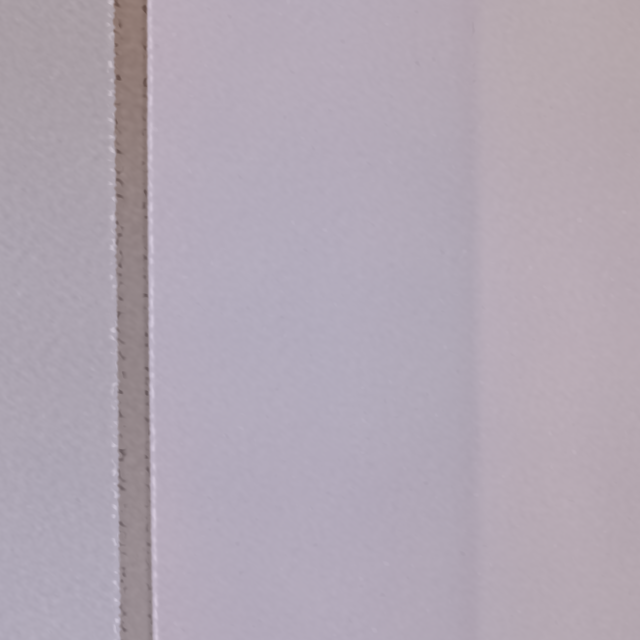
Write a three.js fragment shader that draws this texture.

```glsl
// Pale lilac wall boards: a dark, slightly leaning groove on the left and
// a faint crease on the right. Vertical colour ramps tint each board, and
// gradient noise adds cloudy tone, slanted grain and ragged groove edges.
varying vec2 vUv;

vec2 hashGradient(vec2 cell) {
  vec2 h = vec2(dot(cell, vec2(127.1, 311.7)), dot(cell, vec2(269.5, 183.3)));
  return 2.0 * fract(sin(h) * 43758.5) - 1.0;
}

float gradientNoise(vec2 p) {
  vec2 i = floor(p);
  vec2 f = p - i;
  vec2 u = f * f * f * (f * (f * 6.0 - 15.0) + 10.0);
  float a = dot(hashGradient(i), f);
  float b = dot(hashGradient(i + vec2(1.0, 0.0)), f - vec2(1.0, 0.0));
  float c = dot(hashGradient(i + vec2(0.0, 1.0)), f - vec2(0.0, 1.0));
  float d = dot(hashGradient(i + 1.0), f - 1.0);
  return mix(mix(a, b, u.x), mix(c, d, u.x), u.y);
}

float fbm(vec2 p) {
  float sum = 0.0;
  float amplitude = 0.5;
  for (int octave = 0; octave < 4; octave++) {
    sum += amplitude * gradientNoise(p);
    p = p * 2.03 + 17.3;
    amplitude *= 0.5;
  }
  return sum;
}

// Three-stop ramp from low (t = 0) through middle to high (t = 1)
vec3 ramp(vec3 low, vec3 middle, vec3 high, float t) {
  return mix(mix(low, middle, smoothstep(0.0, 0.5, t)), high, smoothstep(0.5, 1.0, t));
}

float ridge(float offset, float width) {
  return exp(-offset * offset / (width * width));
}

float edgeStep(float offset, float softness) {
  return smoothstep(-softness, softness, offset);
}

// Short strokes slanting down to the right
float slantedGrain(vec2 p, float scale) {
  vec2 q = vec2(p.x * 0.8 - p.y * 0.6, p.x * 0.6 + p.y * 0.8);
  return gradientNoise(q * vec2(0.65, 1.0) * scale);
}

vec3 boardColour(vec2 p, float grooveX, float creaseX) {
  vec3 leftBoard = ramp(vec3(0.69, 0.665, 0.725), vec3(0.672, 0.643, 0.69),
                        vec3(0.66, 0.62, 0.645), p.y);
  vec3 middleBoard = ramp(vec3(0.70, 0.665, 0.73), vec3(0.70, 0.673, 0.738),
                          vec3(0.712, 0.67, 0.722), p.y);
  vec3 rightBoard = ramp(vec3(0.708, 0.662, 0.70), vec3(0.724, 0.674, 0.713),
                         vec3(0.715, 0.662, 0.682), p.y);

  // Broad shading across the boards
  middleBoard -= vec3(0.010, 0.014, 0.024) * smoothstep(0.5, 0.75, p.x);
  middleBoard += vec3(0.012, 0.004, 0.002) * ridge(p.x - 0.245, 0.07);
  middleBoard -= vec3(0.008, 0.012, 0.014) * ridge(p.x - creaseX + 0.01, 0.025);
  rightBoard += vec3(0.0, 0.003, 0.012) * ridge(p.x - creaseX, 0.06);
  rightBoard -= vec3(0.010, 0.012, 0.016) * smoothstep(0.88, 1.0, p.x);

  vec3 colour = mix(leftBoard, middleBoard, step(grooveX, p.x));
  return mix(colour, rightBoard, edgeStep(p.x - creaseX, 0.015));
}

void main() {
  vec2 p = vUv;
  float lean = 1.0 - p.y;
  float fray = gradientNoise(vec2(3.7, p.y * 110.0));
  float fineFray = slantedGrain(p, 160.0);

  // Groove edges and crease position
  float grooveLeft = 0.178 + 0.010 * lean + 0.0025 * fray + 0.0030 * fineFray;
  float grooveRight = 0.230 + 0.009 * lean * lean + 0.0008 * fray + 0.0010 * fineFray;
  float creaseX = 0.747 + 0.002 * lean;
  float fromLeft = p.x - grooveLeft;
  float fromRight = p.x - grooveRight;
  vec3 colour = boardColour(p, 0.5 * (grooveLeft + grooveRight), creaseX);

  // Raised, broken highlights beside the groove
  float leftGlint = smoothstep(0.0, 0.35, slantedGrain(p + 7.0, 115.0));
  float rightGlint = smoothstep(-0.25, 0.3, slantedGrain(p + 9.0, 95.0));
  colour += (0.015 + 0.10 * leftGlint) * ridge(fromLeft + 0.006, 0.0045);
  colour += (0.03 + 0.08 * rightGlint) * ridge(fromRight - 0.0055, 0.0034);

  // Groove floor, warmer towards the top, with broken dark rims
  vec3 grooveColour = ramp(vec3(0.60, 0.555, 0.575), vec3(0.575, 0.525, 0.535),
                           vec3(0.565, 0.48, 0.455), p.y);
  float specks = smoothstep(0.0, 0.4, slantedGrain(p + 3.0, 110.0));
  grooveColour -= (0.015 + 0.16 * specks) * ridge(fromLeft - 0.005, 0.006);
  grooveColour -= (0.05 + 0.13 * specks) * ridge(fromRight + 0.004, 0.0042);
  grooveColour += 0.05 * gradientNoise(p * vec2(60.0, 75.0)) * p.y;
  float groove = edgeStep(fromLeft, 0.0026) * (1.0 - edgeStep(fromRight, 0.0024));
  colour = mix(colour, grooveColour, groove);

  // Cloudy tone, patchy slanted grain and sparse pits
  float tone = fbm(p * 6.0 + 4.0);
  colour += vec3(0.018, 0.018, 0.012) * tone;
  colour.r -= 0.010 * fbm(p * vec2(5.0, 4.0) + 31.0);
  float grain = slantedGrain(p, 105.0) + 0.5 * slantedGrain(p + 5.0, 190.0);
  float patchiness = 1.0 + 0.8 * gradientNoise(p * 22.0 + 40.0);
  float roughness = mix(0.030, 0.015, smoothstep(0.15, 0.35, p.x));
  colour += roughness * patchiness * grain;
  colour -= 0.020 * smoothstep(0.35, 0.65, slantedGrain(p + 2.0, 95.0));
  colour += 0.020 * smoothstep(0.35, 0.65, slantedGrain(p + 6.0, 95.0));

  // Small chips along the upper crease
  float chips = smoothstep(0.2, 0.5, gradientNoise(p * vec2(90.0, 75.0) + 12.0));
  colour -= 0.035 * chips * ridge(p.x - creaseX + 0.006, 0.005) * smoothstep(0.6, 0.9, p.y);

  gl_FragColor = vec4(clamp(colour, 0.0, 1.0), 1.0);
}
```
